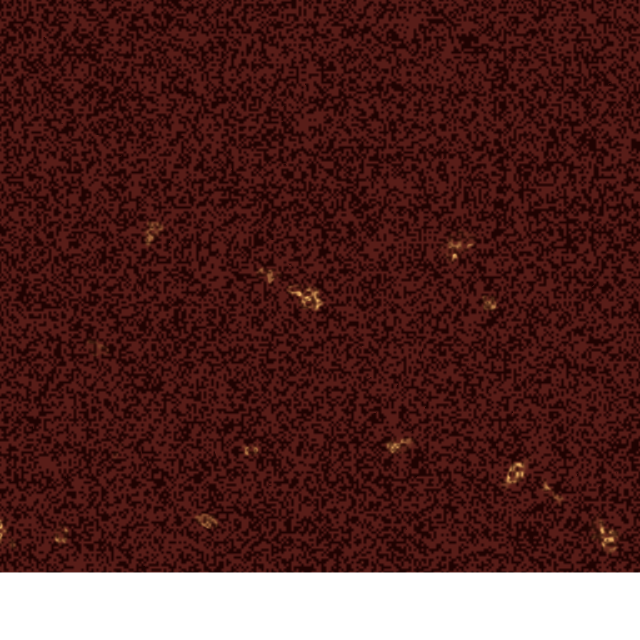
Write a WebGL 2 fragment shader that draws this texture.

```glsl
#version 300 es
precision highp float;

uniform vec2 u_resolution;
out vec4 fragColor;

float hash(vec2 cell) {
    uvec2 q = uvec2(ivec2(cell) + 4096) * uvec2(1597334673u, 3812015801u);
    uint n = (q.x ^ q.y) * 1597334673u;
    n = (n ^ (n >> 15u)) * 2246822519u;
    n ^= n >> 13u;
    return float(n >> 8u) / 16777216.0;
}

float valueNoise(vec2 p) {
    vec2 i = floor(p), f = fract(p);
    f = f * f * (3.0 - 2.0 * f);
    return mix(mix(hash(i), hash(i + vec2(1, 0)), f.x),
               mix(hash(i + vec2(0, 1)), hash(i + vec2(1, 1)), f.x), f.y);
}

// Two-tone grains, blended linearly between neighbouring cells
float grain(vec2 p, float share) {
    vec2 i = floor(p), f = fract(p);
    vec4 corners = vec4(hash(i), hash(i + vec2(1, 0)),
                        hash(i + vec2(0, 1)), hash(i + vec2(1, 1)));
    vec4 lit = step(corners, vec4(share));
    return mix(mix(lit.x, lit.y, f.x), mix(lit.z, lit.w, f.x), f.y);
}

// Ragged golden flecks scattered over the lower part of the field
float patches(vec2 uv) {
    float cover = 0.0;
    float ragged = (valueNoise(uv * 42.0) - 0.5) * 0.03
                 + (valueNoise(uv * 95.0 + 31.0) - 0.5) * 0.016;
    for (int k = 0; k < 16; k++) {
        float id = float(k);
        vec2 center = vec2(fract(id * 0.618 + 0.15),
                           mix(0.12, 0.64, pow(hash(vec2(id, 501)), 1.3)));
        float angle = 6.2832 * hash(vec2(id, 502));
        float size = hash(vec2(id, 503));
        vec2 axis = vec2(cos(angle), sin(angle));
        vec2 d = uv - center;
        d = vec2(dot(d, axis), 1.6 * dot(d, vec2(-axis.y, axis.x)));
        float radius = mix(0.014, 0.034, size * size);
        float blob = 1.0 - smoothstep(radius * 0.35, radius, length(d) + ragged);
        cover = max(cover, blob * mix(0.4, 1.0, size));
    }
    return cover;
}

void main() {
    vec2 uv = gl_FragCoord.xy / u_resolution;

    // Dark red grainy ground with faint broad variation
    float share = 0.57 + 0.06 * (valueNoise(uv * 7.0) - 0.5);
    float ground = grain(uv * 256.0, share);
    vec3 color = mix(vec3(0.12, 0.012, 0.008), vec3(0.345, 0.112, 0.095), ground);

    // Gold speckles
    float speckle = smoothstep(0.15, 0.8, valueNoise(uv * 135.0 + 77.0));
    speckle *= mix(0.55, 1.0, ground);
    float cover = patches(uv);
    vec3 gold = mix(vec3(0.5, 0.26, 0.14), vec3(0.96, 0.73, 0.42), speckle * cover);
    color = mix(color, gold, cover * mix(0.2, 1.0, speckle));

    // White band along the bottom
    float edge = 0.5 / u_resolution.y;
    color = mix(vec3(1.0), color, smoothstep(0.1055 - edge, 0.1055 + edge, uv.y));

    fragColor = vec4(color, 1.0);
}
```
